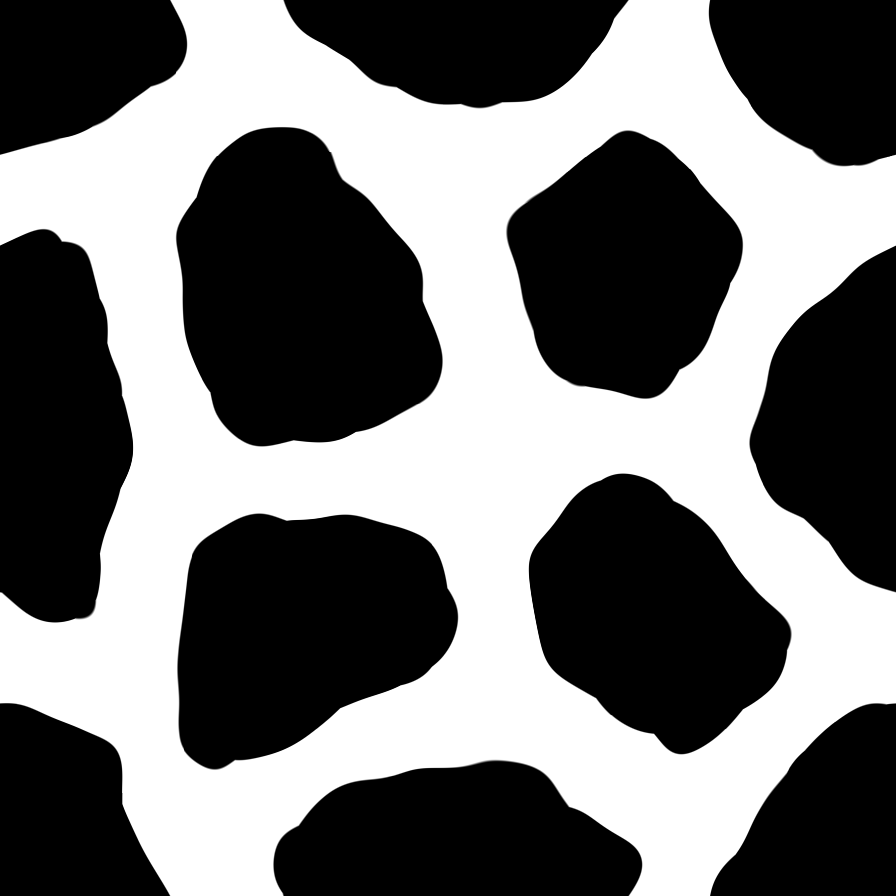
A WebGL 1 fragment shader for this pattern:

```glsl
precision highp float;
// Seamless giraffe-like hide: rounded, wobbly black patches parted by white bands.

uniform vec2 u_resolution;

const vec3 PATCH_COLOR = vec3(0.0);
const vec3 BAND_COLOR = vec3(1.0);
const int PATCHES = 7;            // patches per tile
const float SITE_JITTER = 0.045;  // random shift of each patch
const float HALF_BAND = 0.040;    // half the width of the white bands
const float CORNER_SHARP = 32.0;  // higher gives tighter patch corners
const float BEND_FREQ = 4.0;      // whole repeats, so the noise wraps
const float BEND_SIZE = 0.055;
const float WOBBLE_FREQ = 11.0;
const float WOBBLE_SIZE = 0.020;
const float NOTCH_FREQ = 9.0;
const float NOTCH_SIZE = 0.022;
const float TAU = 6.2831853;

float hash(vec2 p) {
  return fract(sin(dot(p, vec2(127.1, 311.7))) * 43758.547);
}

vec2 gradient(vec2 cell, float period, float seed) {
  float angle = TAU * hash(mod(cell, period) + seed);
  return vec2(cos(angle), sin(angle));
}

// Gradient noise that repeats once per tile
float noise(vec2 uv, float period, float seed) {
  vec2 p = uv * period;
  vec2 i = floor(p);
  vec2 f = p - i;
  vec2 w = f * f * f * (f * (f * 6.0 - 15.0) + 10.0);
  vec2 e = vec2(1.0, 0.0);
  float a = dot(gradient(i, period, seed), f);
  float b = dot(gradient(i + e.xy, period, seed), f - e.xy);
  float c = dot(gradient(i + e.yx, period, seed), f - e.yx);
  float d = dot(gradient(i + e.xx, period, seed), f - e.xx);
  return mix(mix(a, b, w.x), mix(c, d, w.x), w.y);
}

vec2 noise2(vec2 uv, float period, float seed) {
  return vec2(noise(uv, period, seed), noise(uv, period, seed + 37.0));
}

// Three columns of two patches, plus one in the gap of the outer columns
vec2 patchSite(float index) {
  float column = mod(index, 3.0);
  float row = floor(index / 3.0);
  float y = column < 0.5 ? 0.5 * row : 0.31 + 0.36 * row;
  vec2 site = index > 5.5 ? vec2(0.5, 0.0) : vec2(0.02 + 0.34 * column, y);
  vec2 shift = vec2(hash(vec2(index, 3.0)), hash(vec2(index, 8.0))) - 0.5;
  return site + SITE_JITTER * 2.0 * shift;
}

// Shortest offset from p to a site on the wrapped tile
vec2 offsetTo(float index, vec2 p) {
  return fract(patchSite(index) - p + 0.5) - 0.5;
}

// Distance to the nearest Voronoi border, with a soft minimum at corners
float borderDistance(vec2 p) {
  vec2 nearest = vec2(1.0);
  float owner = 0.0;
  for (int i = 0; i < PATCHES; i++) {
    vec2 r = offsetTo(float(i), p);
    if (dot(r, r) < dot(nearest, nearest)) {
      nearest = r;
      owner = float(i);
    }
  }
  float sum = 0.0;
  for (int i = 0; i < PATCHES; i++) {
    if (abs(float(i) - owner) < 0.5) continue;
    vec2 r = offsetTo(float(i), p);
    float d = dot(0.5 * (nearest + r), normalize(r - nearest));
    sum += exp(-CORNER_SHARP * d);
  }
  return -log(sum) / CORNER_SHARP;
}

void main() {
  vec2 uv = gl_FragCoord.xy / u_resolution;

  // Broad bends and finer wobbles of the outlines
  vec2 p = uv + BEND_SIZE * noise2(uv, BEND_FREQ, 5.0)
              + WOBBLE_SIZE * noise2(uv, WOBBLE_FREQ, 19.0);

  // Folded noise adds a few sharp notches
  float notch = NOTCH_SIZE * (abs(noise(uv, NOTCH_FREQ, 53.0)) - 0.2);
  float edge = borderDistance(p) - HALF_BAND + notch;

  float soft = 0.75 / min(u_resolution.x, u_resolution.y);
  float inside = smoothstep(-soft, soft, edge);
  gl_FragColor = vec4(mix(BAND_COLOR, PATCH_COLOR, inside), 1.0);
}
```
